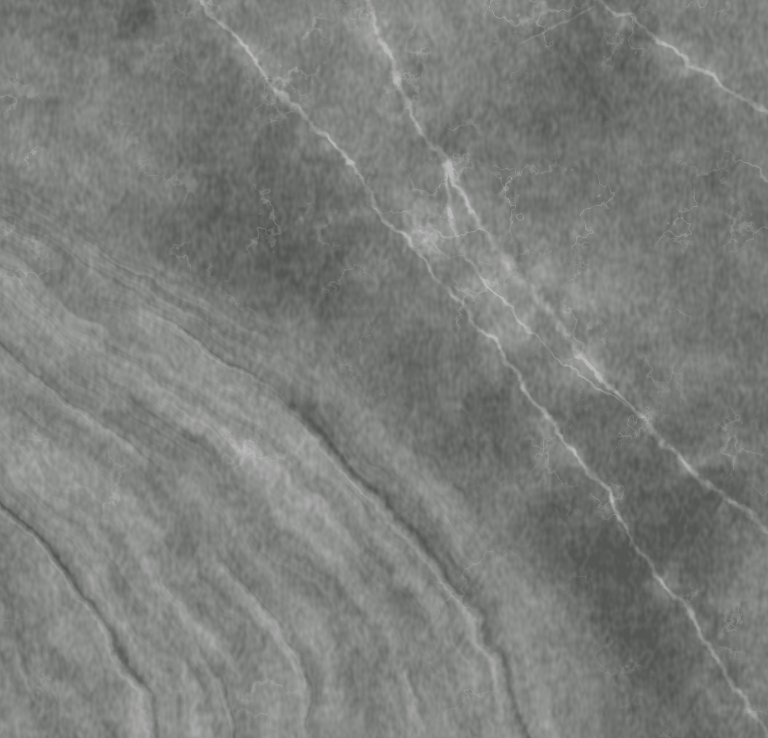
Give the GLSL for this texture, as a WebGL 2 fragment shader.

```glsl
#version 300 es
precision highp float;
// Grey-green marble: a mottled dark upper slab crossed by pale diagonal veins,
// over a folded, streaked lower slab. Veins are distances to warped curves;
// streaks are noise stretched along a bent flow coordinate.
#define DARK_TONE 0.450
#define FLOW_TONE 0.512
#define MOTTLE 0.13
#define STREAK 0.15
#define GRAIN 0.085
#define CRACK_GAIN 0.085
#define VEIN_GAIN 0.165
#define VEIN_WIDTH 0.0055
#define SEAM_GAIN 0.10
#define SEAM_COUNT 7

uniform vec2 u_resolution;
out vec4 outColor;

vec2 hash2(vec2 c) {
  vec3 h = fract(c.xyx * vec3(0.1031, 0.1030, 0.0973));
  h += dot(h, h.yzx + 33.33);
  return fract((h.xx + h.yz) * h.zy);
}

float corner(vec2 cell, vec2 f, vec2 o) {
  return dot(hash2(cell + o) * 2.0 - 1.0, f - o);
}

// Gradient noise, about -0.6 to 0.6
float noise(vec2 p) {
  vec2 i = floor(p), f = p - i;
  vec2 u = f * f * f * (f * (f * 6.0 - 15.0) + 10.0);
  return mix(mix(corner(i, f, vec2(0, 0)), corner(i, f, vec2(1, 0)), u.x),
             mix(corner(i, f, vec2(0, 1)), corner(i, f, vec2(1, 1)), u.x), u.y);
}

float fbm(vec2 p) {
  float sum = 0.0, amp = 1.0;
  for (int i = 0; i < 4; i++) {
    sum += amp * noise(p);
    p = mat2(1.6, 1.2, -1.2, 1.6) * p + 17.3;
    amp *= 0.56;
  }
  return sum;
}

// Same, but keeps its axes so that stretched streaks stay aligned
float streaks(vec2 p) {
  return noise(p) + 0.6 * noise(p * vec2(2.1, 1.6) + 9.1)
       + 0.4 * noise(p * vec2(4.3, 2.6) + 4.7);
}

float stroke(float d, float w) {
  return 1.0 - smoothstep(0.0, max(w, 1.5 / u_resolution.y), abs(d));
}

float bump(float d, float w) { return exp(-d * d / (w * w)); }

// Pale core with a broken, cloudy halo
float vein(float d, float w, float patches) {
  return stroke(d, w) * (0.75 + 0.7 * patches)
       + 0.5 * bump(d, 4.5 * w) * smoothstep(-0.15, 0.5, patches);
}

// Hairlines along noise zeros, broken up by a mask
float cracks(vec2 p, float scale) {
  vec2 q = p * scale + 0.45 * vec2(fbm(p * scale * 2.3), fbm(p * scale * 2.3 + 31.0));
  float mask = smoothstep(0.0, 0.35, noise(p * scale * 0.7 + 53.0));
  return stroke(noise(q) / scale, 0.0035) * mask;
}

// Dark seam, soft on one side with a pale lip on the other
float seam(float d, float w) {
  return 0.75 * stroke(d + 1.7 * w, 0.7 * w) + 0.45 * bump(d + 3.0 * w, 2.2 * w)
       - stroke(d, w) - 0.5 * bump(d - w, 2.0 * w);
}

void main() {
  vec2 p = gl_FragCoord.xy / u_resolution.y;
  float wobble = fbm(p * 6.0 + 2.0), jitter = fbm(p * 26.0 + 8.0);
  float patches = fbm(p * 17.0 + 40.0);

  // Upper slab: clouds, shadowed hollows and hairline cracks
  vec2 q = p + vec2(0.018 * wobble + 0.006 * jitter, 0.01 * jitter);
  float t = 1.0 - q.y;
  float left = q.x - (0.27 + 0.92 * t - 0.15 * t * t);
  float right = q.x - (0.50 + 0.30 * t + 0.62 * t * t);
  float upper = DARK_TONE + MOTTLE * fbm(p * 2.6 + 5.0) + 0.6 * MOTTLE * patches;
  upper += 0.02 * smoothstep(0.0, 0.1, right);
  upper -= 0.045 * bump(left + 0.12, 0.10) + 0.05 * bump(length(p - vec2(0.77, 0.88)), 0.13);
  upper -= 0.05 * bump(length(p - vec2(0.91, 0.29)), 0.09);
  upper += 0.035 * bump(length(p - vec2(0.12, 0.84)), 0.16);
  upper += CRACK_GAIN * (cracks(p, 9.0) + 0.8 * cracks(p + 3.7, 19.0));

  // Lower slab: s runs across the folds, a runs along them
  float s = p.x + 0.3 * p.y + p.y * p.y;
  s += 0.06 * fbm(p * 3.2 + 12.0) + 0.010 * jitter;
  float a = 0.5 * p.x - p.y;
  float lower = FLOW_TONE + STREAK * (0.6 * streaks(vec2(s * 8.0, a * 2.0))
              + 0.6 * streaks(vec2(s * 34.0, a * 4.5))) + 0.5 * MOTTLE * patches;
  lower += 0.05 * bump(s - 0.58, 0.035) + 0.03 * bump(s - 0.30, 0.10);
  for (int i = 0; i < SEAM_COUNT; i++) {
    float k = float(i);
    float centre = 0.06 + 0.12 * k + 0.07 * hash2(vec2(k, 7.0)).x;
    float strength = smoothstep(-0.1, 0.45, noise(vec2(a * 4.0, k * 7.3 + 0.5)));
    lower += 0.7 * SEAM_GAIN * strength * seam(s - centre, 0.005);
  }
  float fade = 1.0 - smoothstep(0.35, 0.5, p.y);
  lower += SEAM_GAIN * fade * (seam(s - 0.72, 0.012) + 0.8 * seam(s - 0.20, 0.007));
  lower += 0.6 * CRACK_GAIN * cracks(p + 6.1, 12.0);
  float tone = mix(lower, upper, smoothstep(0.77, 0.93, s + 0.05 * patches));

  // Pale veins: two long strands, a split strand, and a fork at the top right
  float swell = 1.0 + 1.6 * bump(q.y - 0.61, 0.06) + 0.8 * bump(q.y - 0.36, 0.06);
  float split = right + 0.05 * sin(3.1416 * clamp((t - 0.22) / 0.34, 0.0, 1.0));
  float fork = (q.y - 1.0 + 0.65 * (q.x - 0.81)) * 0.84;
  float twig = (q.y - 0.99 - 0.5 * (q.x - 0.81)) * 0.89;
  float veins = vein(left * 0.75, VEIN_WIDTH, patches);
  veins = max(veins, vein(right * 0.8, VEIN_WIDTH * swell, patches));
  veins = max(veins, 0.7 * vein(split * 0.8, VEIN_WIDTH * 0.8, patches));
  veins = max(veins, 0.85 * vein(fork, VEIN_WIDTH, patches) * smoothstep(0.79, 0.82, q.x));
  veins = max(veins, 0.6 * vein(twig, VEIN_WIDTH * 0.7, patches)
        * smoothstep(0.69, 0.73, q.x) * (1.0 - smoothstep(0.80, 0.82, q.x)));
  float between = smoothstep(0.0, 0.02, left) * (1.0 - smoothstep(-0.02, 0.0, right))
                * bump(t - 0.38, 0.17);
  veins += between * (0.16 + 0.5 * cracks(p + 1.3, 15.0));
  tone += VEIN_GAIN * veins;

  // Fine grain, slightly stretched upright
  tone += GRAIN * (noise(p * vec2(150.0, 90.0)) + 0.7 * noise(p * vec2(75.0, 40.0) + 20.0));
  tone = clamp(tone, 0.33, 0.72);
  vec3 tint = vec3(0.0, 0.010, -0.002) * (1.0 - smoothstep(0.52, 0.68, tone));
  outColor = vec4(vec3(tone) + tint, 1.0);
}
```
